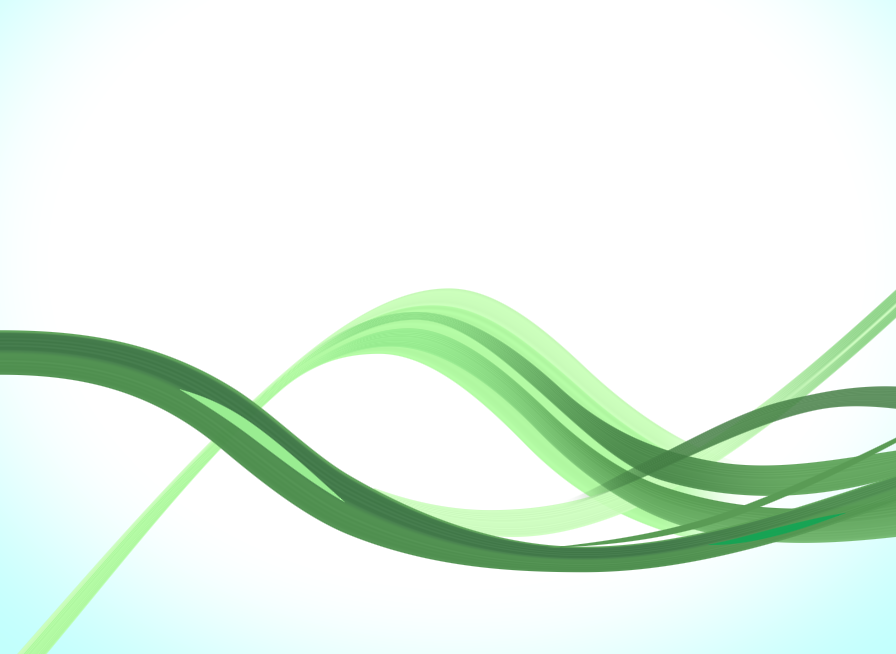
Write a Shadertoy shader that draws this background.

```glsl
const vec3 WHITE = vec3(1.0);
const vec3 SKY_TINT = vec3(0.76, 1.0, 0.99);
const vec3 PALE_GREEN = vec3(0.79, 0.99, 0.73);
const vec3 MINT = vec3(0.70, 0.98, 0.64);
const vec3 SPRING = vec3(0.60, 0.93, 0.57);
const vec3 LEAF = vec3(0.37, 0.64, 0.35);
const vec3 FOREST = vec3(0.29, 0.53, 0.29);
const vec3 DEEP = vec3(0.25, 0.47, 0.28);
const vec3 EMERALD = vec3(0.05, 0.65, 0.33);
const vec2 GLOW_CENTER = vec2(0.51, 0.60);
const vec2 GLOW_RADIUS = vec2(0.50, 0.55);
const float STREAK_COUNT = 26.0;
const float STREAK_DEPTH = 0.035;

float hash(float n) {
    n = fract(n * 0.1031);
    n *= n + 33.33;
    return fract(n * (n + n));
}

// Smooth one-dimensional noise for the fibres along a ribbon
float streak(float across) {
    float s = across * STREAK_COUNT;
    float n = mix(hash(floor(s)), hash(floor(s) + 1.0), smoothstep(0.0, 1.0, fract(s)));
    return (n - 0.5) * STREAK_DEPTH;
}

// Cubic between two knots, each holding x, height and slope
float bend(float x, vec3 a, vec3 b) {
    float span = b.x - a.x;
    float t = clamp((x - a.x) / span, 0.0, 1.0);
    float s = 1.0 - t;
    return s * s * ((1.0 + 2.0 * t) * a.y + t * span * a.z)
         + t * t * ((1.0 + 2.0 * s) * b.y - s * span * b.z);
}

float edge(float x, vec3 a, vec3 b, vec3 c, vec3 d, vec3 e) {
    if (x < b.x) return bend(x, a, b);
    if (x < c.x) return bend(x, b, c);
    if (x < d.x) return bend(x, c, d);
    return bend(x, d, e);
}

float cover(float dist) {
    return clamp(dist / max(fwidth(dist), 1e-5) + 0.5, 0.0, 1.0);
}

// Coverage, and position across from the top (0) to the bottom (1)
vec2 ribbon(float y, float top, float bottom) {
    return vec2(cover(min(top - y, y - bottom)),
                clamp((top - y) / max(top - bottom, 1e-3), 0.0, 1.0));
}

// Narrow strand, tapered at both ends
float strand(vec2 p, vec3 a, vec3 b, vec3 c, float halfWidth) {
    float t = clamp((p.x - a.x) / (c.x - a.x), 0.0, 1.0);
    float center = p.x < b.x ? bend(p.x, a, b) : bend(p.x, b, c);
    return cover(halfWidth * 4.0 * t * (1.0 - t) - abs(p.y - center))
         * step(a.x, p.x) * step(p.x, c.x);
}

void mainImage(out vec4 fragColor, in vec2 fragCoord) {
    vec2 p = fragCoord / iResolution.xy;
    float x = p.x, y = p.y;

    // White glow fading to tinted corners
    float radius = length((p - GLOW_CENTER) / GLOW_RADIUS);
    vec3 color = mix(WHITE, SKY_TINT, smoothstep(0.88, 1.5, radius));

    // Pale ribbon climbing over the crest
    vec2 pale = ribbon(y,
        edge(x, vec3(0.0, -0.03, 1.55), vec3(0.3125, 0.425, 1.2), vec3(0.501, 0.559, 0.0),
             vec3(0.651, 0.441, -1.3), vec3(0.82, 0.295, -0.4)),
        edge(x, vec3(0.0, -0.083, 1.55), vec3(0.3125, 0.402, 1.2), vec3(0.423, 0.459, 0.0),
             vec3(0.586, 0.321, -1.4), vec3(0.76, 0.18, -0.4)));
    vec3 paleColor = mix(PALE_GREEN, MINT, cover(pale.y - 0.2)) + streak(pale.y);
    color = mix(color, paleColor, pale.x * (1.0 - smoothstep(0.73, 0.84, x)));

    // Pale ribbon rising to the right
    vec2 rising = ribbon(y,
        edge(x, vec3(0.417, 0.254, -0.5), vec3(0.547, 0.22, 0.0), vec3(0.68, 0.25, 0.48),
             vec3(0.781, 0.316, 0.85), vec3(1.0, 0.557, 1.25)),
        edge(x, vec3(0.417, 0.232, -0.6), vec3(0.573, 0.179, 0.0), vec3(0.70, 0.218, 0.55),
             vec3(0.781, 0.277, 0.85), vec3(1.0, 0.514, 1.25)));
    vec3 risingColor = mix(PALE_GREEN, SPRING * 0.88, smoothstep(0.78, 1.0, x)) + streak(rising.y);
    float shine = smoothstep(0.12, 0.0, abs(rising.y - 0.55)) * smoothstep(0.82, 0.95, x);
    color = mix(color, mix(risingColor, PALE_GREEN, shine), rising.x * 0.9 * step(0.417, x));

    // Twin strands that darken as they descend from the crest
    float descent = smoothstep(0.45, 0.72, x);
    float crestFade = smoothstep(0.325, 0.42, x);
    vec2 lower = ribbon(y,
        edge(x, vec3(0.325, 0.425, 0.95), vec3(0.456, 0.498, 0.0), vec3(0.612, 0.371, -1.3),
             vec3(0.742, 0.255, -0.45), vec3(1.0, 0.236, 0.25)),
        edge(x, vec3(0.325, 0.415, 0.95), vec3(0.436, 0.47, 0.0), vec3(0.599, 0.343, -1.4),
             vec3(0.768, 0.193, -0.4), vec3(1.0, 0.179, 0.15)));
    vec3 lowerColor = mix(SPRING, LEAF, descent) + 0.12 * (lower.y - 0.4) * descent;
    color = mix(color, lowerColor + streak(lower.y), lower.x * crestFade * 0.95);
    vec2 upper = ribbon(y,
        edge(x, vec3(0.325, 0.44, 1.1), vec3(0.464, 0.523, 0.0), vec3(0.625, 0.407, -1.25),
             vec3(0.794, 0.295, -0.25), vec3(1.0, 0.311, 0.2)),
        edge(x, vec3(0.325, 0.43, 0.95), vec3(0.464, 0.511, 0.0), vec3(0.594, 0.411, -1.2),
             vec3(0.74, 0.265, -0.4), vec3(1.0, 0.271, 0.4)));
    vec3 upperColor = mix(SPRING * 0.96, mix(FOREST, LEAF, smoothstep(0.72, 0.9, x)), descent);
    color = mix(color, upperColor + streak(upper.y), upper.x * crestFade * 0.95);

    // Translucent dark arc on the right
    vec2 arc = ribbon(y,
        edge(x, vec3(0.625, 0.232, 0.4), vec3(0.716, 0.291, 0.66), vec3(0.846, 0.375, 0.5),
             vec3(0.911, 0.398, 0.28), vec3(1.0, 0.409, -0.05)),
        edge(x, vec3(0.625, 0.222, 0.4), vec3(0.729, 0.277, 0.62), vec3(0.807, 0.325, 0.58),
             vec3(0.911, 0.373, 0.28), vec3(1.0, 0.375, -0.15)));
    color = mix(color, FOREST * 0.94 + streak(arc.y), arc.x * 0.85 * smoothstep(0.625, 0.74, x));

    // Main dark ribbon sweeping along the bottom
    vec2 sweep = ribbon(y,
        edge(x, vec3(0.0, 0.495, 0.0), vec3(0.26, 0.407, -0.85), vec3(0.39, 0.273, -0.8),
             vec3(0.651, 0.164, 0.0), vec3(1.0, 0.273, 0.45)),
        edge(x, vec3(0.0, 0.427, 0.0), vec3(0.247, 0.314, -1.15), vec3(0.39, 0.182, -0.55),
             vec3(0.651, 0.125, 0.0), vec3(1.0, 0.232, 0.5)));
    vec3 sweepColor = mix(DEEP, FOREST * 1.06, smoothstep(0.42, 0.55, sweep.y));
    sweepColor = mix(LEAF, sweepColor, smoothstep(0.02, 0.08, sweep.y));
    sweepColor = mix(sweepColor, LEAF, 0.5 * smoothstep(0.7, 0.95, x));
    color = mix(color, sweepColor + streak(sweep.y), sweep.x * 0.98);

    // Fine strands and the bright slit
    float slit = strand(p, vec3(0.2, 0.405, -0.6), vec3(0.28, 0.343, -1.0), vec3(0.385, 0.232, -1.0), 0.011);
    float thread = strand(p, vec3(0.61, 0.162, 0.1), vec3(0.82, 0.216, 0.5), vec3(1.1, 0.40, 0.75), 0.006);
    float gleam = strand(p, vec3(0.79, 0.167, 0.1), vec3(0.87, 0.188, 0.35), vec3(0.945, 0.216, 0.35), 0.006);
    color = mix(color, SPRING, slit);
    color = mix(color, LEAF * 0.95, thread);
    color = mix(color, EMERALD, gleam * 0.85);

    fragColor = vec4(clamp(color, 0.0, 1.0), 1.0);
}
```
